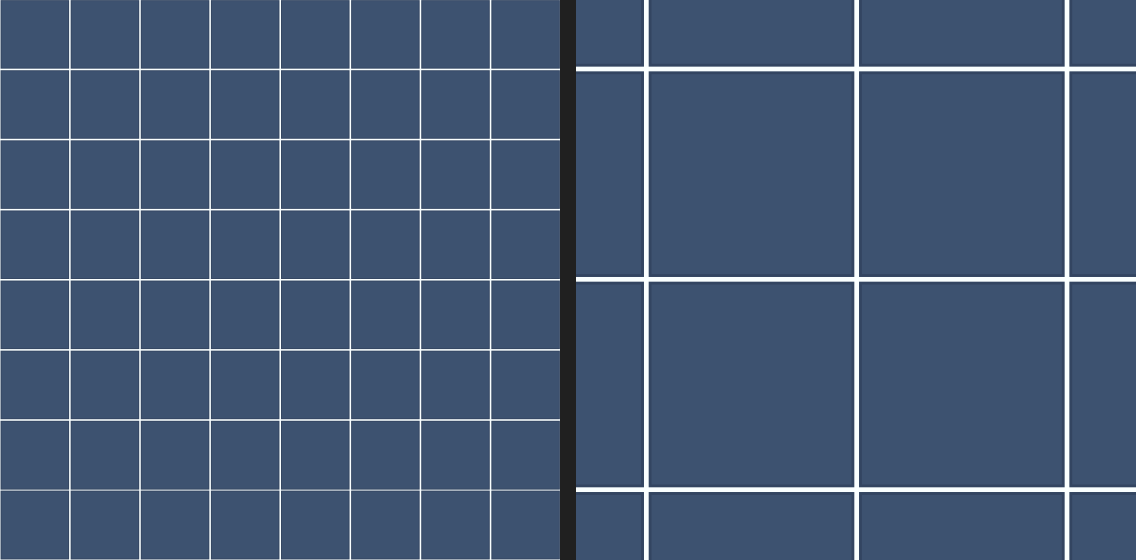
Left, the full canvas; right, a detail of the centre.
Reproduce this pattern procedurally as a WebGL 2 fragment shader.

```glsl
#version 300 es
precision highp float;

#define PITCH 0.1252
#define START vec2(-0.0004, -0.0012)
#define LINE_WIDTH 0.0028
#define THIN_WIDTH 0.0017
#define THIN_ROW 7.0
#define RIM_WIDTH 0.0017
#define TILE_COLOR vec3(0.24, 0.32, 0.44)
#define RIM_COLOR vec3(0.20, 0.27, 0.38)
#define LINE_COLOR vec3(0.98, 1.0, 1.0)

uniform vec2 u_resolution;
out vec4 fragColor;

// Share of a pixel covered by a band of the given width centred at zero
vec2 bandCoverage(vec2 offset, vec2 width, vec2 pixel) {
    vec2 upper = min(offset + 0.5 * pixel, 0.5 * width);
    vec2 lower = max(offset - 0.5 * pixel, -0.5 * width);
    return clamp((upper - lower) / pixel, 0.0, 1.0);
}

// Union of the vertical and horizontal bands
float unite(vec2 coverage) {
    return 1.0 - (1.0 - coverage.x) * (1.0 - coverage.y);
}

void main() {
    vec2 pixel = 1.0 / u_resolution;
    vec2 uv = gl_FragCoord.xy * pixel;
    uv.y = 1.0 - uv.y; // rows count down from the top

    // Nearest grid line on each axis and the signed distance to it
    vec2 lineIndex = round((uv - START) / PITCH);
    vec2 offset = uv - START - lineIndex * PITCH;

    // One horizontal line is finer than the rest
    vec2 width = vec2(LINE_WIDTH);
    if (lineIndex.y == THIN_ROW) width.y = THIN_WIDTH;

    // Dark rim beside the lines, then the lines themselves
    float rim = unite(bandCoverage(offset, width + 2.0 * RIM_WIDTH, pixel));
    float line = unite(bandCoverage(offset, width, pixel));
    vec3 color = mix(TILE_COLOR, RIM_COLOR, rim);
    color = mix(color, LINE_COLOR, line);

    fragColor = vec4(color, 1.0);
}
```
